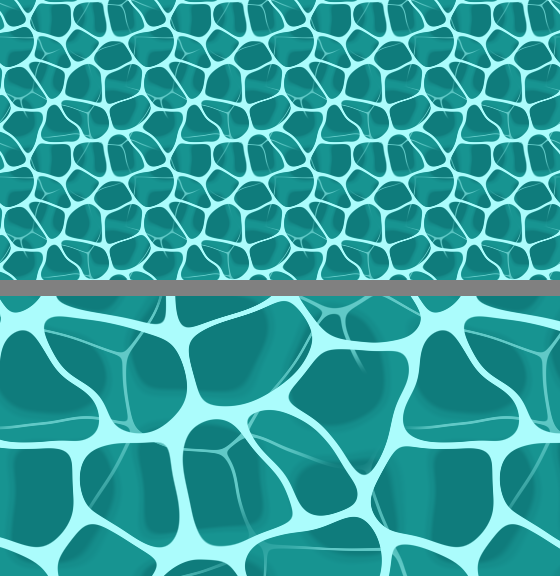
Top: the whole. Bottom: its middle third, enlarged.
Give the GLSL for this texture, as a Shadertoy shader.

```glsl
// Tiled pool water: bright caustic web over faint ripples and dark teal patches.

const vec3 WATER   = vec3(0.09, 0.58, 0.57);
const vec3 DEEP    = vec3(0.06, 0.485, 0.485);
const vec3 RIPPLE  = vec3(0.38, 0.79, 0.78);
const vec3 CAUSTIC = vec3(0.67, 0.99, 0.99);

const float TILES_PER_HEIGHT = 2.0;
const float JITTER = 0.76;          // scatter of cell centres

// Lengths below are fractions of one tile.
const float WEB_CELLS = 4.0;
const float WEB_HALF_WIDTH = 0.0082;
const float WEB_ROUNDING = 0.019;   // fillet size at the junctions
const float RIPPLE_CELLS = 3.0;
const float RIPPLE_HALF_WIDTH = 0.0035;
const float RIPPLE_ROUNDING = 0.006;
const float PATCH_CELLS = 3.0;
const float PATCH_INSET = 0.034;
const float PATCH_ROUNDING = 0.028;
const float PATCH_SOFTNESS = 0.006;
const float HALO_INSET = 0.020;     // paler rim around each dark patch
const float HALO_STRENGTH = 0.3;
const float WARP_CELLS = 5.0;
const float WARP_AMOUNT = 0.055;

vec2 hash2(vec2 p, float seed) {
    vec3 q = fract(vec3(p.xyx + seed * 7.31) * vec3(0.1031, 0.1030, 0.0973));
    q += dot(q, q.yzx + 33.33);
    return fract((q.xx + q.yz) * q.zy);
}

// Gradient noise repeating every n lattice cells.
float cornerSlope(vec2 cell, vec2 offset, float n, float seed) {
    return dot(hash2(mod(cell, n), seed) * 2.0 - 1.0, offset);
}

float gradientNoise(vec2 p, float n, float seed) {
    p *= n;
    vec2 i = floor(p), f = fract(p);
    vec2 u = f * f * f * (f * (f * 6.0 - 15.0) + 10.0);
    vec2 e = vec2(0.0, 1.0);
    float low  = mix(cornerSlope(i, f, n, seed),
                     cornerSlope(i + e.yx, f - e.yx, n, seed), u.x);
    float high = mix(cornerSlope(i + e.xy, f - e.xy, n, seed),
                     cornerSlope(i + e.yy, f - e.yy, n, seed), u.x);
    return mix(low, high, u.y);
}

vec2 warp(vec2 p, float seed) {
    return p + WARP_AMOUNT * vec2(gradientNoise(p, WARP_CELLS, seed),
                                  gradientNoise(p, WARP_CELLS, seed + 5.0));
}

vec2 cellCentre(vec2 cell, float n, float seed) {
    return cell + 0.5 + JITTER * (hash2(mod(cell, n), seed) - 0.5);
}

// Distance to the borders of a repeating Voronoi web, blended at the corners.
float webDistance(vec2 p, float n, float rounding, float seed) {
    p *= n;
    vec2 home = floor(p), nearestCell = home, nearest = vec2(9.0);
    for (int y = -1; y <= 1; y++)
    for (int x = -1; x <= 1; x++) {
        vec2 cell = home + vec2(x, y);
        vec2 toCentre = cellCentre(cell, n, seed) - p;
        if (dot(toCentre, toCentre) < dot(nearest, nearest)) {
            nearest = toCentre;
            nearestCell = cell;
        }
    }
    float k = rounding * n, sum = 1e-9;
    for (int y = -2; y <= 2; y++)
    for (int x = -2; x <= 2; x++) {
        if (x == 0 && y == 0) continue;
        vec2 other = cellCentre(nearestCell + vec2(x, y), n, seed) - p;
        float d = dot(0.5 * (nearest + other), normalize(other - nearest));
        sum += exp(-d / k);
    }
    return -rounding * log(sum);
}

float stroke(float d, float halfWidth, float blur) {
    return 1.0 - smoothstep(halfWidth - blur, halfWidth + blur, d);
}

void mainImage(out vec4 fragColor, in vec2 fragCoord) {
    vec2 p = fragCoord / iResolution.y * TILES_PER_HEIGHT;
    float pixel = TILES_PER_HEIGHT / iResolution.y;

    // Dark rounded patches with a paler rim
    float depth = webDistance(warp(p, 3.0), PATCH_CELLS, PATCH_ROUNDING, 21.0);
    float soft = PATCH_SOFTNESS + 0.3 * pixel;
    float dark = mix(smoothstep(PATCH_INSET - soft, PATCH_INSET + soft, depth),
                     smoothstep(HALO_INSET - soft, HALO_INSET + soft, depth),
                     HALO_STRENGTH);
    vec3 color = mix(WATER, DEEP, dark);

    // Thin ripples that fade in and out
    float thin = webDistance(warp(p + 0.37, 9.0), RIPPLE_CELLS, RIPPLE_ROUNDING, 34.0);
    float fade = smoothstep(-0.18, 0.06, gradientNoise(p, 3.0, 41.0));
    color = mix(color, RIPPLE, fade * stroke(thin, RIPPLE_HALF_WIDTH, 0.6 * pixel));

    // Bright caustic web of uneven width
    float web = webDistance(warp(p, 14.0), WEB_CELLS, WEB_ROUNDING, 52.0);
    float width = WEB_HALF_WIDTH * (1.0 + 0.5 * gradientNoise(p, 4.0, 63.0));
    color = mix(color, CAUSTIC, stroke(web, width, 0.6 * pixel));

    fragColor = vec4(color, 1.0);
}
```
